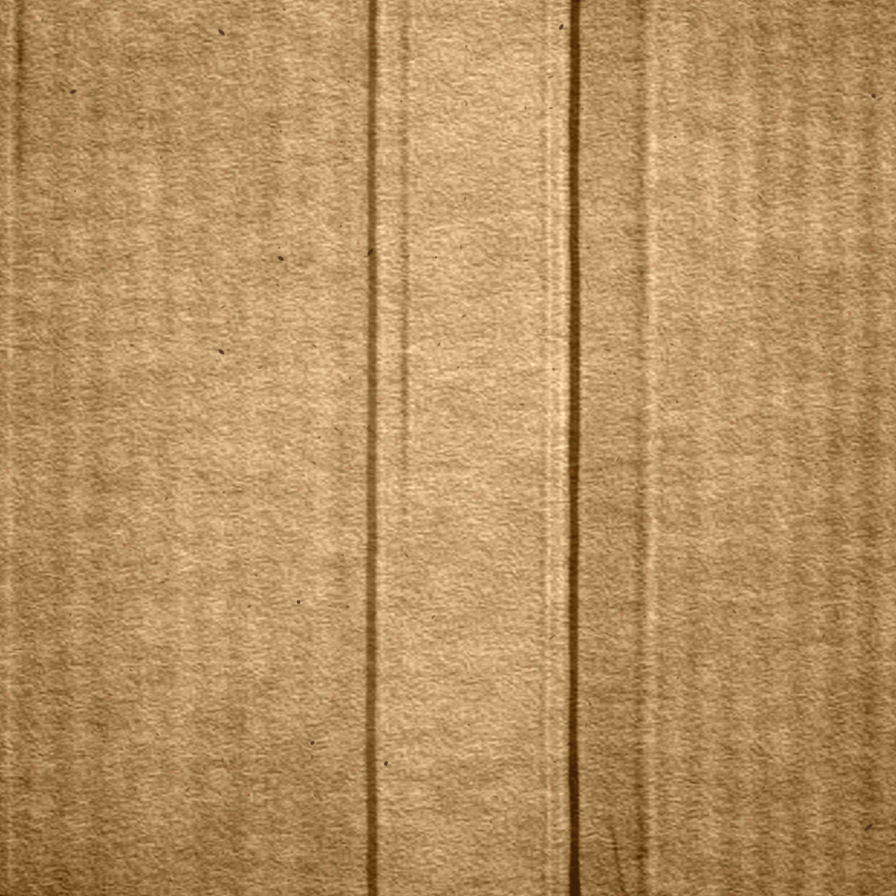
This texture is drawn by a WebGL 2 fragment shader. Its source:

```glsl
#version 300 es
precision highp float;

uniform vec2 u_resolution;
out vec4 fragColor;

float hash(vec2 p) {
  vec3 q = fract(p.xyx * vec3(0.1031, 0.1030, 0.0973));
  q += dot(q, q.yzx + 33.33);
  return fract((q.x + q.y) * q.z);
}

float noise(vec2 p) {
  vec2 i = floor(p), f = fract(p);
  f = f * f * (3.0 - 2.0 * f);
  return mix(mix(hash(i), hash(i + vec2(1, 0)), f.x),
             mix(hash(i + vec2(0, 1)), hash(i + vec2(1, 1)), f.x), f.y);
}

// Noise centred on zero
float grain(vec2 p) { return noise(p) - 0.5; }

// Soft vertical line
float ridge(float x, float centre, float width) {
  float d = (x - centre) / width;
  return exp(-d * d);
}

// Vertical groove with sloping sides
float groove(float x, float centre, float halfWidth) {
  float soft = max(0.0026, 0.7 / u_resolution.x);
  return 1.0 - smoothstep(halfWidth - soft, halfWidth + soft, abs(x - centre));
}

// Scattered short fibres, at most one per cell
float flecks(vec2 uv, float cells, float share, float size) {
  vec2 p = uv * cells, id = floor(p);
  vec2 centre = 0.25 + 0.5 * vec2(hash(id + 11.0), hash(id + 47.0));
  float angle = 6.283 * hash(id + 83.0);
  vec2 d = (fract(p) - centre) / cells;
  d = mat2(cos(angle), -sin(angle), sin(angle), cos(angle)) * d;
  d.x *= mix(0.35, 0.9, hash(id + 29.0));
  float soft = max(0.0009, 0.7 / u_resolution.y);
  float spot = 1.0 - smoothstep(size - soft, size + soft, length(d));
  return spot * step(hash(id + 5.0), share);
}

void main() {
  vec2 uv = gl_FragCoord.xy / u_resolution;
  float x = uv.x + 0.003 * grain(vec2(uv.y * 5.0, 3.0))
                 + 0.0014 * grain(vec2(uv.y * 30.0, 7.0));

  // Light falling off from the upper middle
  vec2 away = (uv - vec2(0.5, 0.62)) * vec2(1.05, 0.9);
  float tone = 0.806 - 0.5 * dot(away, away);

  // Panels and the flutes showing through them
  float panel = smoothstep(0.418, 0.43, x) - smoothstep(0.625, 0.637, x);
  float band = smoothstep(0.645, 0.655, x) - smoothstep(0.71, 0.722, x);
  float bend = 0.002 * grain(uv * vec2(25.0, 9.0));
  float wave = sin(6.283 * (uv.x + bend) / 0.0392);
  float strength = mix(0.022, 0.032, step(0.64, x)) * (0.5 + noise(uv * vec2(12.0, 6.0)));
  tone += 0.025 * panel - 0.04 * band + wave * strength * (1.0 - 0.85 * panel) * (1.0 - band);
  tone += 0.05 * grain(vec2(uv.x * 34.0, uv.y * 2.5)) * (1.0 - 0.5 * panel);

  // Deep creases
  float lower = 1.0 - smoothstep(0.3, 0.9, uv.y);
  float worn = 0.5 + noise(vec2(x * 40.0, uv.y * 18.0));
  float creaseA = groove(x, 0.415, 0.0042 + 0.0012 * lower);
  float creaseB = groove(x, 0.641, 0.0052 + 0.0014 * grain(vec2(uv.y * 16.0, 21.0)));

  // Pulp mottling and fibre grain, stretched sideways, calmer inside creases
  tone += 0.06 * grain(uv * vec2(6.0, 9.0));
  float texture1 = 0.085 * grain(uv * vec2(24.0, 62.0)) + 0.06 * grain(uv * vec2(75.0, 180.0));
  vec2 fibre = uv * vec2(190.0, 310.0) + 1.5 * noise(uv * 60.0);
  texture1 += 0.14 * (noise(fibre) - noise(fibre + vec2(0.3, 0.9)));
  texture1 += 0.15 * grain(uv * vec2(310.0, 410.0));
  tone += texture1 * (1.0 - 0.45 * max(creaseA, creaseB));

  // Pale raised edges
  tone += worn * (0.06 * ridge(x, 0.427, 0.004) + 0.08 * ridge(x, 0.613, 0.0025)
                + 0.08 * ridge(x, 0.627, 0.0035) + 0.05 * ridge(x, 0.652, 0.003)
                + 0.1 * ridge(x, 0.729, 0.005) + 0.06 * ridge(x, 0.011, 0.003)
                + 0.04 * ridge(x, 0.459, 0.003) * smoothstep(0.36, 0.46, uv.y));
  tone += 0.06 * ridge(uv.y, 0.26 + 0.002 * grain(vec2(uv.x * 30.0, 1.0)), 0.0016)
        * smoothstep(0.3, 0.7, noise(vec2(uv.x * 14.0, 8.0)));

  // Soft dents, some running only part of the height
  tone -= worn * (0.15 * smoothstep(0.36, 0.5, uv.y) * ridge(x, 0.451, 0.005)
                + 0.13 * ridge(x, 0.716, 0.007)
                + 0.16 * smoothstep(0.72, 0.86, uv.y) * ridge(x, 0.022, 0.005)
                + 0.06 * ridge(x, 0.606, 0.0035) + 0.05 * ridge(x, 0.635, 0.004));
  float slant = x - 0.678 - 0.18 * (0.1 - uv.y);
  tone -= 0.12 * ridge(slant, 0.0, 0.003) * (1.0 - smoothstep(0.06, 0.11, uv.y));

  // Crease shading, with a soft shoulder
  tone -= 0.06 * ridge(x, 0.411, 0.011) + 0.05 * ridge(x, 0.643, 0.01);
  tone -= (0.17 + 0.05 * worn) * creaseA + (0.3 + 0.06 * worn) * creaseB;

  // Kraft brown, dark and reddish fibres
  vec3 colour = vec3(tone, tone - 0.14, tone - 0.325);
  colour = max(colour, vec3(0.24, 0.13, 0.03));
  colour = mix(colour, vec3(0.68, 0.40, 0.24), 0.35 * flecks(uv + 0.37, 36.0, 0.06, 0.002));
  colour = mix(colour, vec3(0.42, 0.27, 0.12), 0.6 * flecks(uv, 30.0, 0.16, 0.0013));
  colour = mix(colour, vec3(0.26, 0.15, 0.06), 0.8 * flecks(uv + 0.71, 11.0, 0.1, 0.002));
  fragColor = vec4(clamp(colour, 0.0, 1.0), 1.0);
}
```
